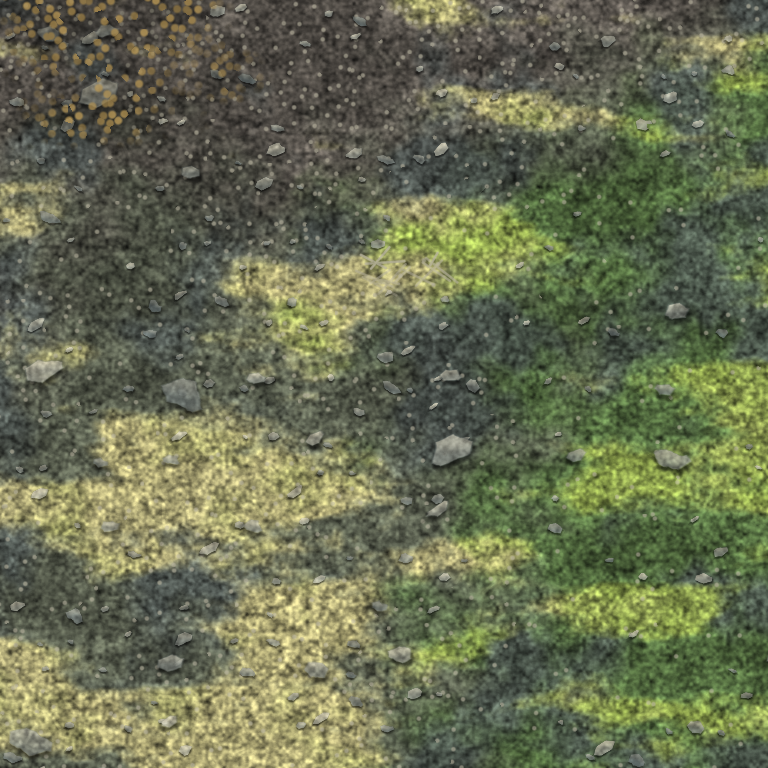
Give the GLSL for this texture, as a Shadertoy shader.

```glsl
const vec3 SOIL = vec3(0.345, 0.325, 0.30);
const vec3 SCRUB = vec3(0.345, 0.365, 0.305);
const vec3 GRASS = vec3(0.32, 0.415, 0.245);
const vec3 SHADE = vec3(0.30, 0.33, 0.325);
const vec3 SUN_STRAW = vec3(0.71, 0.675, 0.46);
const vec3 SUN_GRASS = vec3(0.56, 0.63, 0.29);
const vec3 STONE_DARK = vec3(0.34, 0.375, 0.375);
const vec3 STONE_PALE = vec3(0.73, 0.71, 0.63);
const vec3 LEAF = vec3(0.62, 0.51, 0.29);
const float GRAIN_CONTRAST = 1.75;
const float ROCK_CELLS = 11.0;
const float PEBBLE_CELLS = 27.0;
const vec2 TWIG_PILE = vec2(0.535, 0.645);
const vec2 SHRUB = vec2(0.15, 0.96);

vec2 hash2(vec2 p) {
    vec3 q = fract(p.xyx * vec3(0.1031, 0.1030, 0.0973));
    q += dot(q, q.yzx + 33.33);
    return fract((q.xx + q.yz) * q.zy);
}

float noise(vec2 p) {
    vec2 i = floor(p), f = fract(p);
    f = f * f * (3.0 - 2.0 * f);
    return mix(mix(hash2(i).x, hash2(i + vec2(1, 0)).x, f.x),
               mix(hash2(i + vec2(0, 1)).x, hash2(i + vec2(1, 1)).x, f.x), f.y);
}

// Layered noise centred on zero
float fbm(vec2 p) {
    float sum = 0.0, amp = 0.533;
    for (int i = 0; i < 4; i++, amp *= 0.5) {
        sum += amp * (noise(p) - 0.5);
        p = mat2(1.7, 0.9, -0.9, 1.7) * p + 7.3;
    }
    return sum;
}

// Distance to the nearest cell point, and that cell's random value
vec2 cellular(vec2 p) {
    vec2 best = vec2(9.0, 0.0);
    for (int k = 0; k < 9; k++) {
        vec2 id = floor(p) + vec2(k % 3 - 1, k / 3 - 1);
        float d = length(p - id - hash2(id));
        if (d < best.x) best = vec2(d, hash2(id + 51.7).x);
    }
    return best;
}

float segment(vec2 p, float angle, float halfLen) {
    vec2 dir = vec2(cos(angle), sin(angle));
    return length(p - dir * clamp(dot(p, dir), -halfLen, halfLen));
}

// Scattered short blades, lighter or darker than the turf
float blades(vec2 p) {
    float sum = 0.0;
    for (int k = 0; k < 9; k++) {
        vec2 id = floor(p) + vec2(k % 3 - 1, k / 3 - 1);
        vec2 r = hash2(id + 19.1);
        float d = segment(p - id - hash2(id), 3.14 * r.x, 0.2 + 0.5 * r.y);
        sum += (fract(r.y * 7.0) - 0.4) * (1.0 - smoothstep(0.04, 0.2, d));
    }
    return sum;
}

// Faceted stones: x = cover, y = contact shadow, z = tone
vec3 stones(vec2 p, float chance) {
    vec3 res = vec3(0.0);
    for (int k = 0; k < 9; k++) {
        vec2 id = floor(p) + vec2(k % 3 - 1, k / 3 - 1);
        vec2 h = hash2(id + 3.7), r = hash2(id + 41.3);
        if (h.x > chance) continue;
        vec2 q = p - id - 0.25 - 0.5 * r;
        float size = mix(0.11, 0.31, h.y * h.y), d = -1.0, drop = -1.0;
        q = vec2(q.x + (r.x - 0.5) * q.y, q.y * 1.45 - (r.y - 0.5) * q.x);
        for (float e = 0.0; e < 6.0; e++) {
            float a = 1.047 * e + 3.0 * r.x;
            float side = dot(q, vec2(cos(a), sin(a))) - size * (0.7 + 0.5 * hash2(id + e * 5.3).x);
            d = max(d, side);
            drop = max(drop, side + 0.09 * sin(a));
        }
        float cover = 1.0 - smoothstep(-0.02, 0.025, d);
        float tone = r.y * 0.6 + 0.35 * smoothstep(-0.5, 0.7, q.y / size);
        res = vec3(max(res.x, cover), max(res.y, 1.0 - smoothstep(-0.05, 0.07, drop)), mix(res.z, tone, cover));
    }
    return res;
}

// Tangle of thin sticks
float sticks(vec2 p) {
    float cover = 0.0;
    for (int k = 0; k < 16; k++) {
        vec2 h = hash2(vec2(k, 8)), r = hash2(vec2(k, 27));
        vec2 q = p - (h - 0.5) * vec2(0.1, 0.045);
        float d = segment(q, (r.x - 0.5) * 2.4, 0.008 + 0.02 * r.y);
        cover = max(cover, (1.0 - smoothstep(0.0006, 0.0026, d)) * (0.4 + 0.6 * h.y));
    }
    return cover;
}

void mainImage(out vec4 fragColor, in vec2 fragCoord) {
    vec2 uv = fragCoord / iResolution.y;
    float broad = fbm(uv * 5.0 + 2.0), patchy = fbm(uv * vec2(13, 19));
    // Soil uphill, grass to the right
    float soil = smoothstep(0.55, 0.85, uv.y - 0.22 * uv.x + 0.5 * broad + 0.3 * patchy);
    float grass = smoothstep(0.42, 0.72, uv.x + 0.5 * broad + 0.35 * patchy - 1.8 * max(uv.y - 0.72, 0.0));
    vec3 col = mix(mix(SCRUB, SOIL, soil), GRASS, grass);
    col = mix(col, SHADE, 0.75 * smoothstep(0.0, 0.2, fbm(uv * 9.0 + 31.0)));
    // Low sunlight in ragged horizontal patches
    float light = fbm((uv + 0.012 * patchy) * vec2(5, 14) + 12.0) + 0.12 * patchy + 0.09 * fbm(uv * 75.0);
    light += 0.05 * (1.0 - smoothstep(0.3, 0.65, uv.y)) - 0.05 * soil;
    float sun = smoothstep(0.01, 0.18, light);
    col *= mix(0.82, 1.05, smoothstep(-0.2, 0.05, light));
    col = mix(col, mix(SUN_STRAW, SUN_GRASS, clamp(grass + patchy, 0.0, 1.0)), 0.85 * sun);
    // Turf grain and pale litter
    float grain = 0.55 * fbm(uv * vec2(85, 105)) + 0.3 * (noise(uv * 230.0) - 0.5)
                + 0.22 * (0.45 - cellular(uv * 115.0).x) + 0.16 * blades(uv * 62.0);
    col *= max(1.0 + GRAIN_CONTRAST * grain, 0.25);
    vec2 fleck = cellular(uv * 85.0 + 4.0);
    float pale = step(0.87 - 0.1 * soil + 0.07 * grass, fleck.y) * (1.0 - smoothstep(0.12, 0.36, fleck.x));
    col = mix(col, STONE_PALE, 0.6 * pale);
    // Pebbles, then rocks
    for (int s = 0; s < 2; s++) {
        vec3 rock = stones((uv + 0.006 * fbm(uv * 70.0)) * (s == 0 ? PEBBLE_CELLS : ROCK_CELLS) + 6.0, 0.3 - 0.18 * grass);
        vec3 face = mix(STONE_DARK, STONE_PALE, min(rock.z + 0.2 * sun, 1.0));
        col *= 1.0 - 0.5 * rock.y * (1.0 - rock.x);
        col = mix(col, face * (1.0 + 0.9 * grain), 0.85 * rock.x);
    }
    // Dead wood and leafy shrub
    col = mix(col, STONE_PALE, 0.8 * sticks(uv - TWIG_PILE));
    float crown = 1.0 - smoothstep(0.07, 0.2, length((uv - SHRUB) * vec2(0.85, 1.2)) + 0.2 * patchy);
    vec2 leaf = cellular(uv * 78.0 + 17.0);
    float leaves = crown * step(0.45, leaf.y) * (1.0 - smoothstep(0.25, 0.55, leaf.x));
    col = mix(col * (1.0 - 0.25 * crown), LEAF * (0.6 + 0.6 * leaf.y), 0.8 * leaves);
    fragColor = vec4(clamp(col, 0.0, 1.0), 1.0);
}
```
